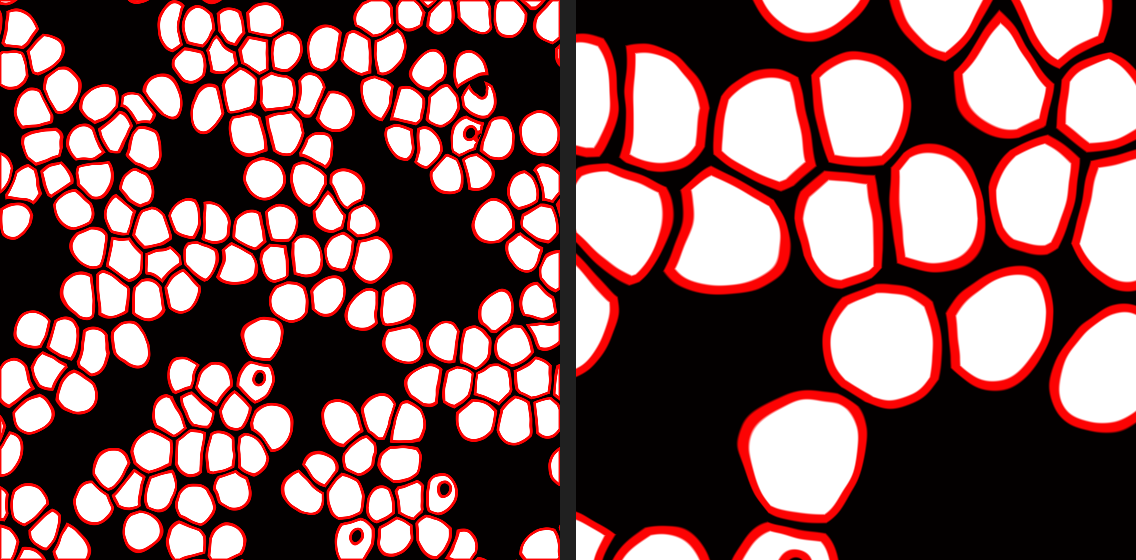
Left: the whole. Right: its middle third, enlarged.
A three.js fragment shader for this pattern:

```glsl
// Outlined white cells packed in chains and clusters around black voids.
varying vec2 vUv;

const vec2 GRID = vec2(16.0, 14.0);   // cell sites across and up
const float HALF_LINE = 0.0026;       // half the outline width
const float HALF_GAP = 0.0048;        // half the spacing of facing outlines
const float SOFT = 0.0008;            // edge smoothing
const vec3 BLACK = vec3(0.01, 0.0, 0.0);
const vec3 RED = vec3(0.99, 0.01, 0.01);
const vec3 WHITE = vec3(1.0);

float hash(vec2 p, float seed) {
  vec3 q = fract(vec3(p.xyx + seed * 7.31) * vec3(0.1031, 0.1030, 0.0973));
  q += dot(q, q.yzx + 33.33);
  return fract((q.x + q.y) * q.z);
}

float noise(vec2 p, float seed) {
  vec2 i = floor(p);
  vec2 f = fract(p);
  f = f * f * (3.0 - 2.0 * f);
  float low = mix(hash(i, seed), hash(i + vec2(1.0, 0.0), seed), f.x);
  float high = mix(hash(i + vec2(0.0, 1.0), seed), hash(i + vec2(1.0), seed), f.x);
  return mix(low, high, f.y) - 0.5;
}

vec2 warp(vec2 p, float freq, float amount) {
  return amount * vec2(noise(p * freq, 3.0), noise(p * freq, 8.0));
}

// Decides where cells grow: positive on the chains, negative in the voids.
float growth(vec2 p) {
  return sin(17.0 * p.x + 2.4 * sin(7.0 * p.y + 0.6))
       + sin(18.0 * p.y + 2.4 * sin(6.0 * p.x + 2.0)) + 0.5;
}

// Distance to an ellipse in x, its outward direction in yz.
vec3 ellipse(vec2 p, vec2 radius, float angle, float egg) {
  float c = cos(angle);
  float s = sin(angle);
  vec2 q = vec2(c * p.x + s * p.y, c * p.y - s * p.x) + 0.00001;
  q.x *= 1.0 + egg * clamp(q.y / radius.y, -1.0, 1.0);
  vec2 slope = q / (radius * radius);
  float k = length(q / radius);
  vec2 n = normalize(slope);
  return vec3(k * (k - 1.0) / length(slope), c * n.x - s * n.y, s * n.x + c * n.y);
}

// One cell of the staggered grid; absent cells are far away.
vec3 cellShape(vec2 p, vec2 id) {
  float stagger = 0.5 * mod(id.y, 2.0) - 0.25;
  vec2 jitter = vec2(0.5, 0.6) * (vec2(hash(id, 1.0), hash(id, 2.0)) - 0.5);
  vec2 center = (id + 0.5 + jitter + vec2(stagger, 0.0)) / GRID;
  if (growth(center) + 0.9 * (hash(id, 4.0) - 0.5) < 0.0) return vec3(1.0, 0.0, 0.0);

  vec2 radius = mix(vec2(0.027, 0.033), vec2(0.036, 0.043),
                    vec2(hash(id, 5.0), hash(id, 6.0)));
  float angle = 1.3 * (hash(id, 7.0) - 0.5);
  float egg = 0.5 * (hash(id, 9.0) - 0.5);
  vec3 body = ellipse(p - center, radius, angle, egg);

  // A few cells hold a small dark vacuole.
  if (hash(id, 10.0) > 0.975) {
    vec3 hole = ellipse(p - center - vec2(0.006, 0.008), vec2(0.010, 0.013), angle, 0.0);
    if (-hole.x > body.x) body = -hole;
  }
  return body;
}

// Cuts cell a back from cell b; the stronger one bulges into the weaker.
float cutBack(vec3 a, vec3 b, float strengthA, float strengthB) {
  float share = strengthA / (strengthA + strengthB);
  vec3 d = share * a - (1.0 - share) * b;
  return (HALF_GAP + d.x) / max(length(d.yz), 0.4);
}

float cellField(vec2 p) {
  vec3 shape[9];
  float strength[9];
  vec2 home = floor(p * GRID);
  for (int i = 0; i < 9; i++) {
    vec2 id = home + vec2(mod(float(i), 3.0), floor((float(i) + 0.5) / 3.0)) - 1.0;
    shape[i] = cellShape(p, id);
    strength[i] = mix(0.3, 1.0, hash(id, 11.0));
  }
  float field = 1.0;
  for (int i = 0; i < 9; i++) {
    float d = shape[i].x;
    for (int j = 0; j < 9; j++) {
      if (j != i) d = max(d, cutBack(shape[i], shape[j], strength[i], strength[j]));
    }
    field = min(field, d);
  }
  return field;
}

void main() {
  // Uneven contours from a broad and a fine warp.
  vec2 p = vUv + warp(vUv, 22.0, 0.006) + warp(vUv, 75.0, 0.0016);
  float d = cellField(p);

  // Cells that reach the canvas border are closed by an outline.
  vec2 border = min(vUv, 1.0 - vUv);
  d = max(d, -min(border.x, border.y));

  vec3 color = mix(RED, BLACK, smoothstep(-SOFT, SOFT, d - HALF_LINE));
  color = mix(color, WHITE, smoothstep(-SOFT, SOFT, -d - HALF_LINE));
  gl_FragColor = vec4(color, 1.0);
}
```
